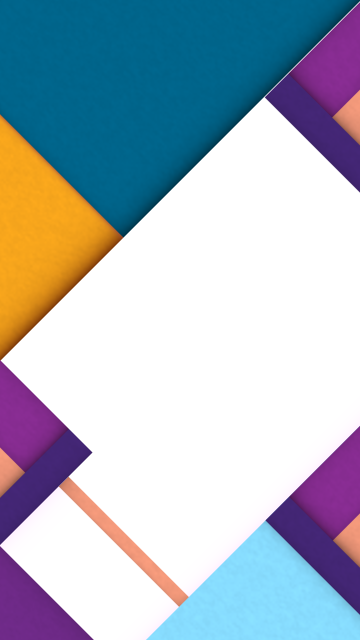
This background is drawn by a WebGL 1 fragment shader. Its source:

```glsl
precision highp float;
// Layered paper sheets cut on the diagonal, with soft shadows and a fine grain.

uniform vec2 u_resolution;

const vec3 TEAL = vec3(0.0, 0.395, 0.545);
const vec3 ORANGE = vec3(0.97, 0.65, 0.11);
const vec3 PURPLE = vec3(0.535, 0.175, 0.575);
const vec3 VIOLET = vec3(0.435, 0.165, 0.535);
const vec3 INDIGO = vec3(0.265, 0.15, 0.46);
const vec3 SALMON = vec3(0.96, 0.605, 0.485);
const vec3 SKY = vec3(0.53, 0.865, 1.0);
const vec3 WHITE = vec3(1.0);
const vec3 BLUSH = vec3(1.0, 0.94, 1.0);

float hash(vec2 p) {
  p = fract(p * vec2(0.1031, 0.1137));
  p += dot(p, p.yx + 33.33);
  return fract((p.x + p.y) * p.x * 17.0);
}

float noise(vec2 p) {
  vec2 i = floor(p);
  vec2 f = fract(p);
  f = f * f * (3.0 - 2.0 * f);
  return mix(mix(hash(i), hash(i + vec2(1.0, 0.0)), f.x),
             mix(hash(i + vec2(0.0, 1.0)), hash(i + vec2(1.0, 1.0)), f.x), f.y);
}

// Smooth coverage of the side where d is positive.
float cover(float d, float soft) {
  return smoothstep(-0.5 * soft, 0.5 * soft, d);
}

// Brightness beside a raised sheet that lies d away.
float shade(float d, float strength, float reach) {
  return 1.0 - strength * exp(-max(d, 0.0) / reach);
}

// Purple sheet with a salmon inset and an indigo band.
// q.x runs inward from the open edge, q.y across the band.
vec3 cornerStack(vec3 base, vec2 q, float paper, float soft) {
  const float BAND = 0.131;
  const float INSET = 0.243;
  float bandShadow = shade(q.y - BAND, 0.4, 0.025);
  vec3 sheet = PURPLE * paper * shade(q.x, 0.12, 0.03);
  sheet *= shade(INSET - q.x, 0.12, 0.02);
  sheet = mix(sheet, SALMON * paper, cover(q.x - INSET, soft));
  sheet *= bandShadow;
  vec3 band = INDIGO * paper * shade(q.y, 0.12, 0.025);
  sheet = mix(band, sheet, cover(q.y - BAND, soft));
  return mix(base, sheet, cover(q.x, soft) * cover(q.y, soft));
}

void main() {
  // Position in canvas widths, measured downward from the top left.
  vec2 uv = gl_FragCoord.xy / u_resolution;
  vec2 p = vec2(uv.x, (1.0 - uv.y) * 16.0 / 9.0);
  float s = p.x + p.y;
  float t = p.y - p.x;
  float soft = 2.0 / u_resolution.x;

  // Paper grain, stretched a little along the diagonal.
  float grain = noise(vec2(s * 45.0, t * 75.0)) + 0.6 * noise(p * 150.0);
  float paper = 1.0 + 0.035 * (grain - 0.8);

  // Teal and orange sheets below the white one.
  vec3 teal = TEAL * paper * shade(1.0 - s, 0.45, 0.035);
  teal *= shade(0.317 - t, 0.12, 0.02);
  vec3 orange = ORANGE * paper;
  float edgeShadow = exp(-max(1.0 - s, 0.0) / 0.045);
  orange *= 1.0 - edgeShadow * vec3(0.48, 0.64, 0.7);
  float rim = exp(-max(t - 0.317, 0.0) / 0.009);
  orange = mix(orange, vec3(0.62, 0.28, 0.25), 0.75 * rim);
  vec3 color = mix(teal, orange, cover(t - 0.317, soft));

  // White sheet with a faint blush at its lower edges.
  float lowerGlow = exp(-abs(2.183 - s) / 0.025);
  float leftGlow = exp(-abs(s - 1.514) / 0.03) * step(1.188, t);
  vec3 white = mix(WHITE, BLUSH, max(lowerGlow, leftGlow));
  color = mix(color, white, cover(s - 1.003, soft));

  // Salmon ribbon and the violet lower left corner.
  float ribbon = cover(t - 1.134, soft) * cover(1.188 - t, soft) * cover(s - 1.514, soft);
  vec3 ribbonColor = SALMON * paper * shade(s - 1.514, 0.2, 0.035);
  ribbonColor *= shade(1.188 - t, 0.1, 0.008) * shade(2.183 - s, 0.12, 0.02);
  color = mix(color, ribbonColor, ribbon);
  vec3 violet = VIOLET * paper * shade(t - 1.517, 0.12, 0.04);
  color = mix(color, violet, cover(t - 1.517, soft));

  // Sky sheet at the bottom, darker beside the band.
  vec3 sky = SKY * paper * shade(t - 0.708, 0.16, 0.02);
  color = mix(color, sky, cover(s - 2.183, soft));

  // Three corner stacks: upper right, lower right and left.
  color = cornerStack(color, vec2(s - 1.006, -0.465 - t), paper, soft);
  color = cornerStack(color, vec2(s - 2.183, 0.708 - t), paper, soft);
  color = cornerStack(color, vec2(t - 1.0, 1.514 - s), paper, soft);

  gl_FragColor = vec4(clamp(color, 0.0, 1.0), 1.0);
}
```
